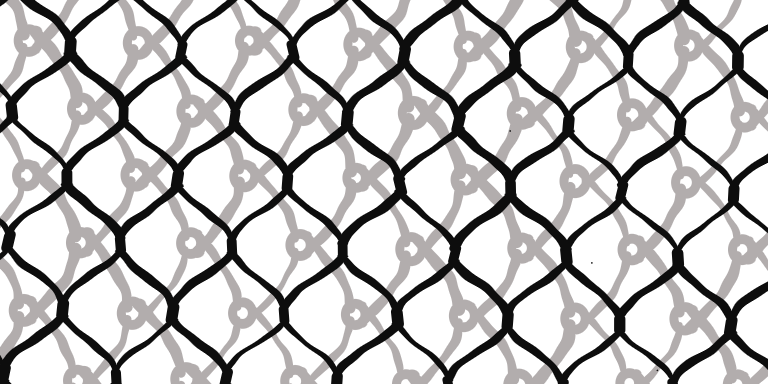
Reproduce this pattern procedurally as a Shadertoy shader.

```glsl
// Two hand-inked chain-link fences on white: a grey mesh of looped wire
// behind a bolder black mesh. Each mesh is a skewed lattice of knots joined
// by curved strands, with hashed widths and layered-sine wobble.

const float PI = 3.14159;

float hash(vec2 id, float salt) {
    vec3 q = fract(vec3(id, salt) * vec3(0.1031, 0.1030, 0.0973));
    q += dot(q, q.yzx + 33.33);
    return fract((q.x + q.y) * q.z);
}

float coverage(float dist, float pixel) {
    return clamp(0.5 - dist / pixel, 0.0, 1.0);
}

// Lattice columns point to the lower right and lower left neighbours.
vec2 knotPosition(mat2 lattice, vec2 id, float jitter) {
    return lattice * id + jitter * (vec2(hash(id, 1.0), hash(id, 2.0)) - 0.5);
}

// Sideways travel of a strand: soft S-curve at 0, quarter arc at 1.
float profile(float t, float roundness) {
    return mix(t - 0.07 * sin(2.0 * PI * t), sin(0.5 * PI * t), roundness);
}

float strandX(float t, float x0, float x1, float roundness, float seed) {
    float wobble = sin(8.0 * t + 40.0 * seed) + 0.5 * sin(17.0 * t + 70.0 * seed);
    return mix(x0, x1, profile(t, roundness)) + 0.0025 * wobble * sin(PI * max(t, 0.0));
}

// Signed distance to a wire from a to b, of uneven width.
float strand(vec2 p, vec2 a, vec2 b, float tStart, float roundness, float halfWidth, float seed) {
    float rise = b.y - a.y;
    float t = clamp((p.y - a.y) / rise, tStart, 1.0);
    float x = strandX(t, a.x, b.x, roundness, seed);
    float slope = (strandX(t + 0.01, a.x, b.x, roundness, seed) - x) / (0.01 * rise);
    vec2 offset = p - vec2(x, a.y + rise * t);
    float width = halfWidth * (0.7 + 0.6 * seed + 0.13 * sin(9.0 * t + 20.0 * seed));
    return length(offset * vec2(inversesqrt(1.0 + slope * slope), 1.0)) - width;
}

// Front mesh: strands fan out below each upright knot.
float twistedMesh(vec2 p, mat2 lattice, float halfWidth, float jitter) {
    vec2 base = round(inverse(lattice) * p);
    vec2 tip = vec2(0.0, 0.018);
    float d = 1.0;
    for (int i = 0; i < 9; i++) {
        vec2 id = base + vec2(i % 3 - 1, i / 3 - 1);
        vec2 knot = knotPosition(lattice, id, jitter);
        vec2 right = knotPosition(lattice, id + vec2(1, 0), jitter);
        vec2 left = knotPosition(lattice, id + vec2(0, 1), jitter);
        d = min(d, strand(p, knot + tip, right - tip, 0.0, 0.3, halfWidth, hash(id, 3.0)));
        d = min(d, strand(p, knot + tip, left - tip, 0.0, 0.3, halfWidth, hash(id, 4.0)));

        vec2 q = p - knot;
        q.x += q.y * 0.5 * (hash(id, 5.0) - 0.5);
        float bulge = 0.0125 + 0.003 * hash(id, 6.0);
        d = min(d, length(vec2(q.x, max(abs(q.y) - 0.014, 0.0))) - bulge);
    }
    return d;
}

// Rear mesh: each loop sends two crossing tails up and down to the right.
float loopedMesh(vec2 p, mat2 lattice, float halfWidth, float jitter) {
    vec2 base = round(inverse(lattice) * p);
    vec2 crossing = vec2(0.037, 0.0);
    float d = 1.0;
    for (int i = 0; i < 9; i++) {
        vec2 id = base + vec2(i % 3 - 1, i / 3 - 1);
        vec2 knot = knotPosition(lattice, id, jitter);
        vec2 lower = knotPosition(lattice, id + vec2(1, 0), jitter) - vec2(0.013, 0.016);
        vec2 upper = knotPosition(lattice, id - vec2(0, 1), jitter) - vec2(0.013, -0.016);
        d = min(d, strand(p, knot + crossing, lower, -0.15, 1.0, halfWidth, hash(id, 3.0)));
        d = min(d, strand(p, knot + crossing, upper, -0.15, 1.0, halfWidth, hash(id, 4.0)));

        float radius = 0.024 + 0.005 * hash(id, 5.0);
        d = min(d, abs(length((p - knot) * vec2(1.0, 0.92)) - radius) - halfWidth);
    }
    return d;
}

// A few stray ink dots.
float specks(vec2 p, float cell) {
    vec2 id = floor(p / cell);
    vec2 center = (id + 0.2 + 0.6 * vec2(hash(id, 7.0), hash(id, 8.0))) * cell;
    return hash(id, 9.0) > 0.98 ? length(p - center) - 0.002 : 1.0;
}

void mainImage(out vec4 fragColor, in vec2 fragCoord) {
    // Height is one unit, y runs downward.
    float pixel = 1.0 / iResolution.y;
    vec2 p = vec2(fragCoord.x, iResolution.y - fragCoord.y) * pixel;

    mat2 rearLattice = mat2(0.1401, 0.1779, -0.1469, 0.1747);
    mat2 frontLattice = mat2(0.1398, 0.1747, -0.1503, 0.1677);
    float rear = loopedMesh(p - vec2(0.073, 0.104), rearLattice, 0.0118, 0.010);
    float front = twistedMesh(p - vec2(0.182, 0.122), frontLattice, 0.0094, 0.008);
    front = min(front, specks(p, 0.125));

    vec3 color = vec3(1.0);
    color = mix(color, vec3(0.70, 0.68, 0.68), coverage(rear, pixel));
    color = mix(color, vec3(0.05), coverage(front, pixel));
    fragColor = vec4(color, 1.0);
}
```
